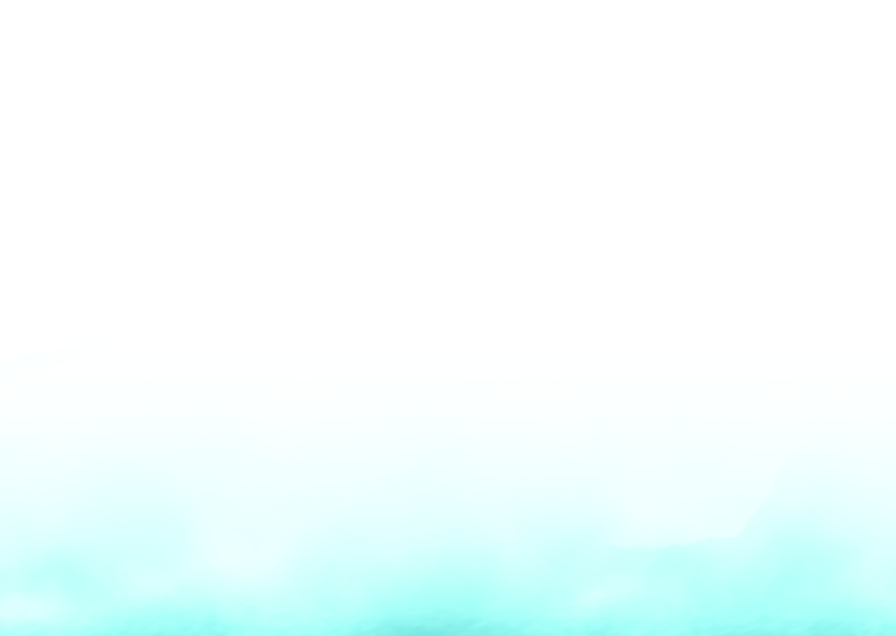
Reproduce this background procedurally as a WebGL 2 fragment shader.

```glsl
#version 300 es
precision highp float;

uniform vec2 u_resolution;
out vec4 fragColor;

float hash(vec2 p) {
  p = fract(p * vec2(0.1031, 0.1137));
  p += dot(p, p.yx + 33.33);
  return fract((p.x + p.y) * p.x * 17.0);
}

float noise(vec2 p) {
  vec2 i = floor(p), f = fract(p);
  f = f * f * (3.0 - 2.0 * f);
  return mix(mix(hash(i), hash(i + vec2(1, 0)), f.x),
             mix(hash(i + vec2(0, 1)), hash(i + vec2(1, 1)), f.x), f.y);
}

// Layered noise centred on zero
float fbm(vec2 p) {
  float sum = 0.0, weight = 0.5;
  for (int i = 0; i < 6; i++) {
    sum += weight * (noise(p) - 0.5);
    p = mat2(1.6, 1.2, -1.2, 1.6) * p + 7.3;
    weight *= 0.5;
  }
  return sum;
}

float blob(vec2 p, vec2 centre, vec2 radius) {
  vec2 d = (p - centre) / radius;
  return exp(-dot(d, d));
}

// Pale cloud with a crisp lower edge that climbs to the right
float cloudBank(vec2 p) {
  float edge = 0.142 + 0.16 * smoothstep(1.12, 1.28, p.x);
  float d = p.y - edge + 0.045 * fbm(p * 18.0);
  float span = smoothstep(0.92, 0.99, p.x) * (1.0 - smoothstep(1.2, 1.29, p.x));
  return smoothstep(-0.004, 0.006, d) * exp(-max(d, 0.0) / 0.09) * span;
}

void main() {
  vec2 p = gl_FragCoord.xy / u_resolution;
  p.x *= 512.0 / 364.0;

  // Ragged watercolour outlines
  vec2 warp = vec2(fbm(p * 7.0 + 3.0), fbm(p * 7.0 + 41.0));
  vec2 q = p + 0.11 * warp;

  // Pigment thins out with height
  float pigment = 0.39 * exp(-p.y / 0.135) * (1.0 - smoothstep(0.25, 0.5, p.y));

  // Pools of stronger wash
  float wash = 1.0;
  wash += 0.45 * blob(q, vec2(0.21, 0.21), vec2(0.11, 0.07));
  wash += 0.30 * blob(q, vec2(0.09, 0.10), vec2(0.08, 0.05));
  wash += 0.35 * blob(q, vec2(0.73, 0.08), vec2(0.08, 0.05));
  wash += 0.30 * blob(q, vec2(0.87, 0.16), vec2(0.09, 0.05));
  wash += 0.40 * blob(q, vec2(1.03, 0.10), vec2(0.08, 0.04));
  wash += 0.60 * blob(q, vec2(1.26, 0.16), vec2(0.10, 0.08));
  wash += 0.25 * blob(q, vec2(0.67, 0.00), vec2(0.17, 0.04));

  // Lifted, paler patches
  wash -= 0.40 * blob(q, vec2(0.39, 0.13), vec2(0.11, 0.08));
  wash -= 0.40 * blob(q, vec2(0.22, 0.07), vec2(0.06, 0.05));
  wash -= 0.50 * blob(q, vec2(0.03, 0.03), vec2(0.09, 0.04));
  wash -= 0.30 * blob(q, vec2(0.94, 0.05), vec2(0.06, 0.04));
  wash -= 0.18 * blob(q, vec2(1.37, 0.09), vec2(0.07, 0.06));
  wash -= 0.45 * cloudBank(p);

  // Billows and paper grain
  wash += 0.55 * fbm(q * 9.0 + 15.0);
  wash += 0.12 * (noise(vec2(p.x * 60.0 + p.y * 40.0, p.y * 150.0 - p.x * 50.0)) - 0.5)
        * (1.0 - smoothstep(0.0, 0.2, p.y));
  pigment *= max(wash, 0.15);

  // Faint slanted streak at the left
  float streak = (p.y - 0.417 - 0.25 * p.x) / 0.012;
  pigment += 0.012 * exp(-streak * streak) * (1.0 - smoothstep(0.04, 0.2, p.x));

  // Aqua ramp, turning greyer where pigment is dense
  pigment = min(pigment, 0.52);
  float dense = 0.09 * smoothstep(0.34, 0.56, pigment);
  vec3 colour = vec3(1.0 - pigment, 1.0 - dense,
                     1.0 - dense - 0.025 * smoothstep(0.05, 0.38, pigment));
  fragColor = vec4(colour, 1.0);
}
```
